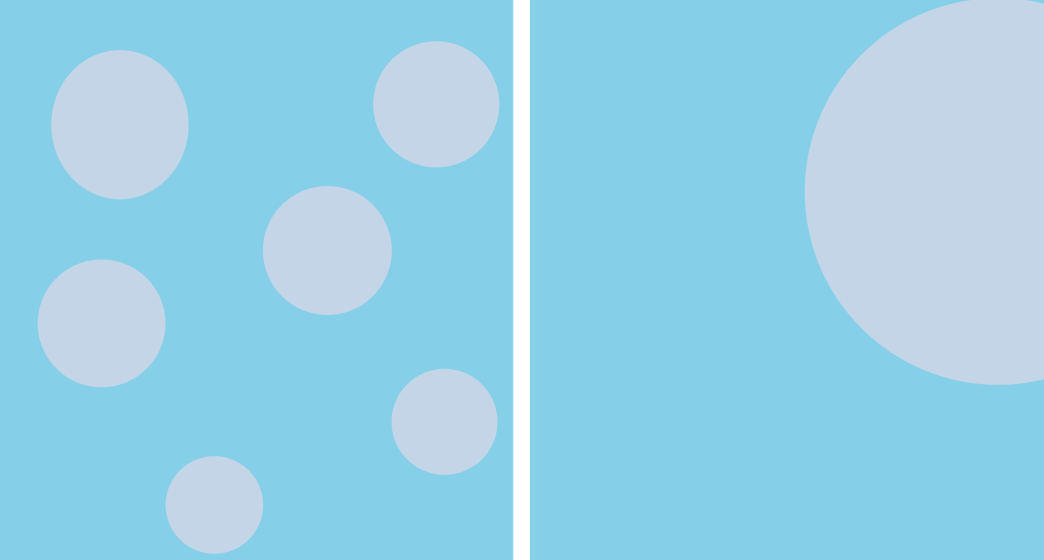
Left: the whole. Right: its middle third, enlarged.
This pattern is drawn by a Shadertoy shader. Its source:

```glsl
const vec3 SKY = vec3(0.522, 0.815, 0.910);
const vec3 DISC = vec3(0.763, 0.836, 0.902);
const vec3 RIM = vec3(0.82, 0.93, 0.965);

// Layout in canvas heights; each pair holds the left and right column
const vec2 COLUMN_X = vec2(0.1814, 0.5846);
const vec2 LEAN_X = vec2(0.0843, 0.0074);
const vec2 BOW_X = vec2(0.1171, 0.2018);
const vec2 COLUMN_Y = vec2(0.4225, 0.5527);
const vec2 ROW_STEP = vec2(0.3395, 0.2835);
const vec2 BOW_Y = vec2(0.0153, -0.0225);

// Disc size
const vec2 RADIUS = vec2(0.1141, 0.1151);
const vec2 RADIUS_SHRINK = vec2(0.0204, 0.0090);
const vec2 RADIUS_BULGE = vec2(0.0066, 0.0115);
const float STRETCH = 0.041;

// Pale line along the right border
const float RIM_WIDTH = 0.002;

// Approximate signed distance to an ellipse
float ellipseDistance(vec2 p, vec2 radii) {
    return (length(p / radii) - 1.0) * min(radii.x, radii.y);
}

// Coverage of a shape with an edge about one pixel wide
float coverage(float signedDistance) {
    float edge = 0.7 / iResolution.y;
    return 1.0 - smoothstep(-edge, edge, signedDistance);
}

void mainImage(out vec4 fragColor, in vec2 fragCoord) {
    vec2 uv = fragCoord / iResolution.y;
    float nearest = 1.0;

    // Two bowed columns of three discs, shrinking downwards
    for (int column = 0; column < 2; column++) {
        for (int i = -1; i <= 1; i++) {
            float row = float(i);
            float bend = row * row;
            vec2 center = vec2(
                COLUMN_X[column] + LEAN_X[column] * row + BOW_X[column] * bend,
                COLUMN_Y[column] - ROW_STEP[column] * row + BOW_Y[column] * bend);
            float radius = RADIUS[column] - RADIUS_SHRINK[column] * row
                - RADIUS_BULGE[column] * bend;

            // Only the top of the left column is taller than wide
            float stretch = STRETCH * max(-row, 0.0) * float(1 - column);
            vec2 radii = radius * vec2(1.0 - stretch, 1.0 + stretch);
            nearest = min(nearest, ellipseDistance(uv - center, radii));
        }
    }
    vec3 color = mix(SKY, DISC, coverage(nearest));

    // Right border line
    float fromRight = iResolution.x / iResolution.y - uv.x;
    color = mix(color, RIM, coverage(fromRight - RIM_WIDTH));
    fragColor = vec4(color, 1.0);
}
```
